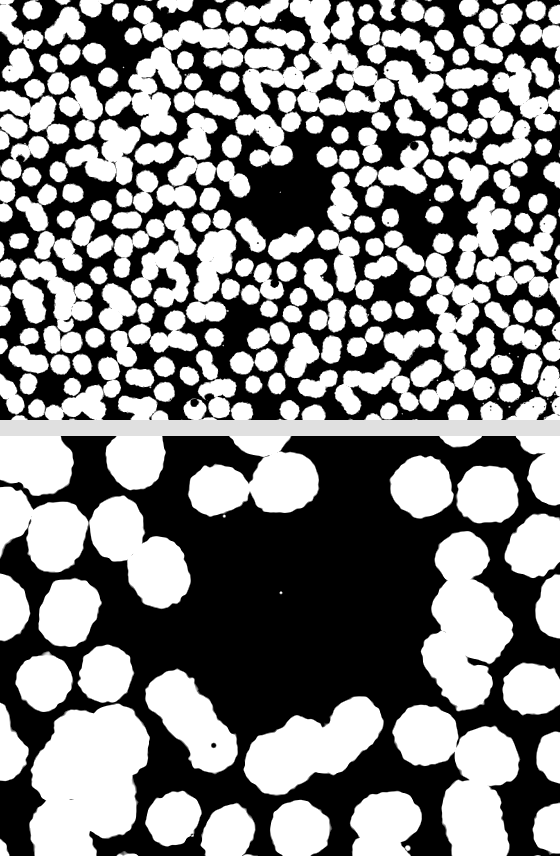
Top: the whole. Bottom: its middle third, enlarged.
Reproduce this texture procedurally as a Shadertoy shader.

```glsl
vec3 random3(vec2 cell, float salt) {
    uvec3 v = uvec3(vec3(cell + 64.0, salt)) * 1664525u + 1013904223u;
    v.x += v.y * v.z; v.y += v.z * v.x; v.z += v.x * v.y;
    v ^= v >> 16u;
    v.x += v.y * v.z; v.y += v.z * v.x; v.z += v.x * v.y;
    return vec3(v >> 8u) / 16777216.0;
}

float valueNoise(vec2 p) {
    vec2 i = floor(p), f = fract(p);
    f = f * f * (3.0 - 2.0 * f);
    return mix(mix(random3(i, 7.0).x, random3(i + vec2(1, 0), 7.0).x, f.x),
               mix(random3(i + vec2(0, 1), 7.0).x, random3(i + 1.0, 7.0).x, f.x), f.y);
}

float smoothMin(float a, float b, float k) {
    float h = max(k - abs(a - b), 0.0) / k;
    return min(a, b) - h * h * k * 0.25;
}

// Staggered, jittered grain centre; z tells whether the grain exists
vec3 grainSeed(vec2 cell) {
    vec3 r = random3(cell, 1.0);
    vec2 pos = cell + 0.5 + (r.xy - 0.5) * 0.8;
    pos.x += 0.5 * mod(cell.y, 2.0);
    float clearing = length((pos - vec2(12.4, 9.6)) / vec2(2.2, 1.5));
    return vec3(pos, r.z > 0.07 && clearing > 1.0 ? 1.0 : 0.0);
}

// Signed distance to one grain: a disc, an oval or a two-lobed peanut
float grainDistance(vec2 p, vec2 cell) {
    vec3 seed = grainSeed(cell);
    if (seed.z < 0.5 || distance(p, seed.xy) > 2.0) return 9.0;

    // Crowded neighbours push the grain away and aim its second lobe at open space
    vec2 push = vec2(0.0), open = vec2(0.0);
    for (int k = 0; k < 9; k++) {
        if (k == 4) continue;
        vec3 other = grainSeed(cell + vec2(k % 3 - 1, k / 3 - 1));
        vec2 away = seed.xy - other.xy;
        float gap = length(away) + 0.001;
        push += other.z * away / gap * max(0.95 - gap, 0.0) * 0.5;
        open += other.z * away / gap * max(1.6 - gap, 0.0);
    }
    push *= min(1.0, 0.35 / (length(push) + 0.001));

    vec3 shape = random3(cell, 2.0);
    vec3 extra = random3(cell, 3.0);
    vec2 aim = normalize(open + (extra.xy - 0.5) * 0.4 + 0.0001);
    float stretch = shape.x < 0.28 ? mix(0.42, 0.7, shape.y) : 0.02 + 0.2 * shape.y;
    float radius = mix(0.34, 0.45, shape.z);
    vec2 q = p - seed.xy - push;
    float d = smoothMin(length(q) - radius,
                        length(q - aim * stretch) - radius * mix(0.88, 1.04, extra.z),
                        0.4 * stretch);

    // A few grains have a bite taken out
    if (extra.x < 0.03) d = max(d, 0.19 - length(q + aim.yx * vec2(-0.3, 0.3)));
    return d;
}

// Tiny stray dots, denser toward the lower right corner
float speckDistance(vec2 uv, float aspect) {
    vec2 p = uv * 110.0, cell = floor(p);
    vec3 r = random3(cell, 4.0);
    float corner = smoothstep(0.3, 0.0, distance(uv, vec2(aspect, 0.0)));
    if (r.z > 0.003 + 0.1 * corner) return 1.0;
    float radius = mix(0.1, 0.24, random3(cell, 5.0).x);
    return (length(p - cell - 0.3 - 0.4 * r.xy) - radius) / 110.0;
}

void mainImage(out vec4 fragColor, in vec2 fragCoord) {
    vec2 uv = fragCoord / iResolution.y;
    vec2 p = uv * 18.0;
    vec2 home = floor(p);

    float d = 9.0;
    for (int y = -2; y <= 2; y++)
        for (int x = -2; x <= 2; x++)
            d = min(d, grainDistance(p, home + vec2(x, y)));

    // Slightly ragged outlines
    d += (valueNoise(p * 4.0) - 0.5) * 0.06 + (valueNoise(p * 13.0) - 0.5) * 0.05;

    float edge = 1.4 / iResolution.y;
    float grain = clamp(0.5 - d / 18.0 / edge, 0.0, 1.0);
    float speck = clamp(0.5 - speckDistance(uv, iResolution.x / iResolution.y) / edge, 0.0, 1.0);
    fragColor = vec4(vec3(mix(grain, 1.0 - grain, speck)), 1.0);
}
```
